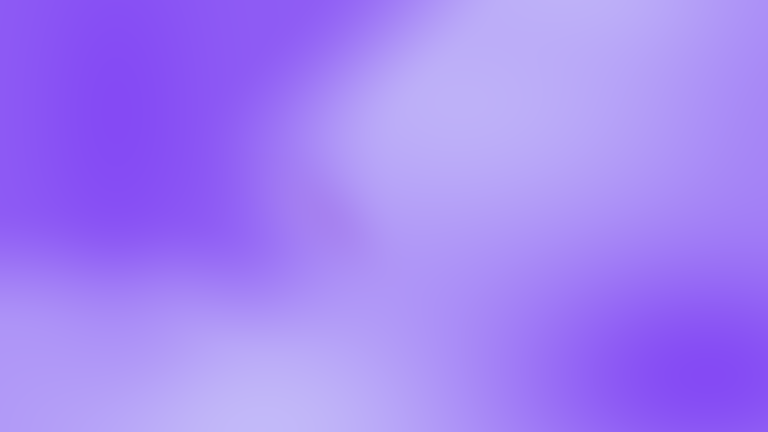
Give the GLSL for this background, as a WebGL 1 fragment shader.

```glsl
precision highp float;
// Soft violet and lavender backdrop: a single "depth" field is built from
// blurred elliptical glows and one soft-edged slab, then mapped to a
// two-colour ramp. A faint dusky smudge is laid over the seam.

uniform vec2 u_resolution;

// Colour ramp and accent
const vec3 PALE_LAVENDER = vec3(0.765, 0.730, 0.975);
const vec3 DEEP_VIOLET   = vec3(0.520, 0.290, 0.955);
const vec3 DUSKY_MAUVE   = vec3(0.645, 0.490, 0.930);

// Depth levels: 0 is pale, 1 is violet
const float BASE_DEPTH  = 0.36;
const float LIGHT_DEPTH = 0.08;
const float LILAC_DEPTH = 0.50;
const float SLAB_DEPTH  = 0.84;

// Positions and radii in canvas heights, origin at the lower left
const vec2 SKY_POS     = vec2(1.07, 0.76);
const vec2 SKY_SIZE    = vec2(0.46, 0.30);
const vec2 CREST_POS   = vec2(1.31, 1.02);
const vec2 CREST_SIZE  = vec2(0.32, 0.16);
const vec2 EDGE_POS    = vec2(1.82, 0.70);
const vec2 EDGE_SIZE   = vec2(0.30, 0.36);
const vec2 POOL_POS    = vec2(0.60, 0.01);
const vec2 POOL_SIZE   = vec2(0.48, 0.26);
const vec2 BUMP_POS    = vec2(0.28, 0.26);
const vec2 BUMP_SIZE   = vec2(0.20, 0.16);
const vec2 CORE_POS    = vec2(0.27, 0.74);
const vec2 CORE_SIZE   = vec2(0.20, 0.42);
const vec2 CORNER_POS  = vec2(1.64, 0.13);
const vec2 CORNER_SIZE = vec2(0.46, 0.28);
const vec2 SMUDGE_POS  = vec2(0.75, 0.50);
const vec2 SMUDGE_SIZE = vec2(0.14, 0.075);
const float SMUDGE_TILT = -0.75;

// Gaussian ellipse, 1 at its centre
float glow(vec2 p, vec2 center, vec2 size) {
    vec2 d = (p - center) / size;
    return exp(-dot(d, d));
}

vec2 rotate(vec2 p, float angle) {
    float c = cos(angle), s = sin(angle);
    return vec2(c * p.x + s * p.y, c * p.y - s * p.x);
}

// Upper-left region with a wide fade on its right and lower sides
float violetSlab(vec2 p) {
    float lean = 0.30 * smoothstep(0.65, 1.10, p.y);
    float right = 1.0 - smoothstep(0.42, 0.92, p.x - lean);
    float dip = 0.07 * smoothstep(0.30, 0.65, p.x);
    float lower = smoothstep(0.23, 0.53, p.y + dip);
    return right * lower;
}

float violetDepth(vec2 p) {
    // Pale and lilac areas
    float depth = BASE_DEPTH;
    depth = mix(depth, LILAC_DEPTH, glow(p, EDGE_POS, EDGE_SIZE));
    depth = mix(depth, LIGHT_DEPTH, glow(p, SKY_POS, SKY_SIZE));
    depth = mix(depth, LIGHT_DEPTH, glow(p, CREST_POS, CREST_SIZE));
    depth = mix(depth, 0.0, glow(p, POOL_POS, POOL_SIZE));

    // Violet masses, with a pale rise below the left one
    depth = mix(depth, SLAB_DEPTH, violetSlab(p));
    depth = mix(depth, 0.17, 0.75 * glow(p, BUMP_POS, BUMP_SIZE));
    depth = mix(depth, 1.0, glow(p, CORE_POS, CORE_SIZE));
    return mix(depth, 1.0, glow(p, CORNER_POS, CORNER_SIZE));
}

void main() {
    vec2 p = gl_FragCoord.xy / u_resolution.y;
    // Keep the composition spanning the full width at any aspect
    p.x *= (16.0 / 9.0) * u_resolution.y / u_resolution.x;

    vec3 color = mix(PALE_LAVENDER, DEEP_VIOLET, violetDepth(p));

    // Dusky diagonal smudge
    vec2 q = rotate(p - SMUDGE_POS, SMUDGE_TILT);
    color = mix(color, DUSKY_MAUVE, 0.7 * glow(q, vec2(0.0), SMUDGE_SIZE));

    gl_FragColor = vec4(color, 1.0);
}
```
